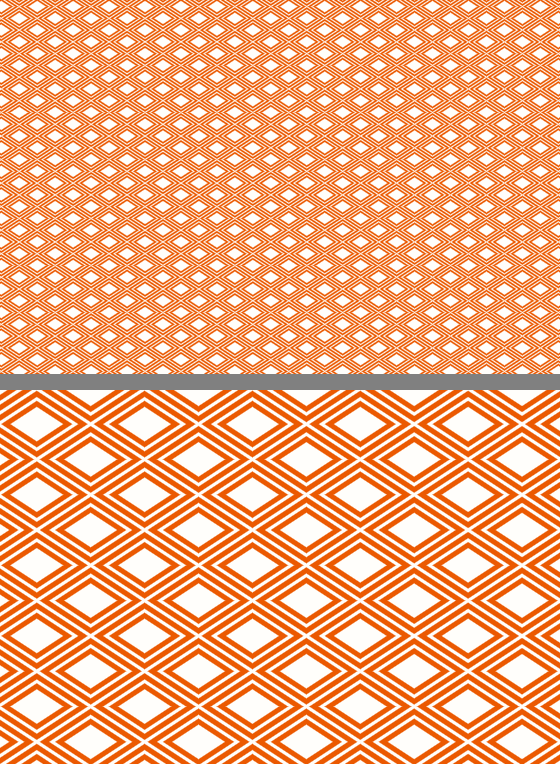
Top: the whole. Bottom: its middle third, enlarged.
A Shadertoy shader for this pattern:

```glsl
#define REPEATS vec2(15.58, 15.89)
#define FIRST_CENTER vec2(0.0664, 0.9824)
#define CORE_EDGE 0.49
#define RING_INNER 0.66
#define RING_OUTER 0.77
#define BORDER_HALF 0.055
#define SOFTNESS 1.15
#define ORANGE vec3(0.92, 0.35, 0.005)
#define WHITE vec3(1.0, 0.995, 0.985)

// 0 at each diamond's center, 1 on the border shared with its neighbors
float diamondDistance(vec2 p) {
    vec2 diagonal = vec2(p.x + p.y, p.x - p.y);
    vec2 offset = abs(fract(diagonal + 0.5) - 0.5);
    return 2.0 * max(offset.x, offset.y);
}

// Box-filtered coverage of the interval from inner to outer
float band(float d, float inner, float outer, float footprint) {
    vec2 edges = clamp((d - vec2(inner, outer)) / footprint + 0.5, 0.0, 1.0);
    return edges.x - edges.y;
}

void mainImage(out vec4 fragColor, in vec2 fragCoord) {
    vec2 uv = fragCoord / iResolution.xy;
    float d = diamondDistance((uv - FIRST_CENTER) * REPEATS);

    // Size of one pixel measured in diamond distance
    float footprint = 2.0 * SOFTNESS * length(REPEATS / iResolution.xy);

    // Solid core, thin ring and shared border lines
    float white = band(d, -1.0, CORE_EDGE, footprint);
    white += band(d, RING_INNER, RING_OUTER, footprint);
    white += band(d, 1.0 - BORDER_HALF, 1.0 + BORDER_HALF, footprint);

    fragColor = vec4(mix(ORANGE, WHITE, clamp(white, 0.0, 1.0)), 1.0);
}
```
